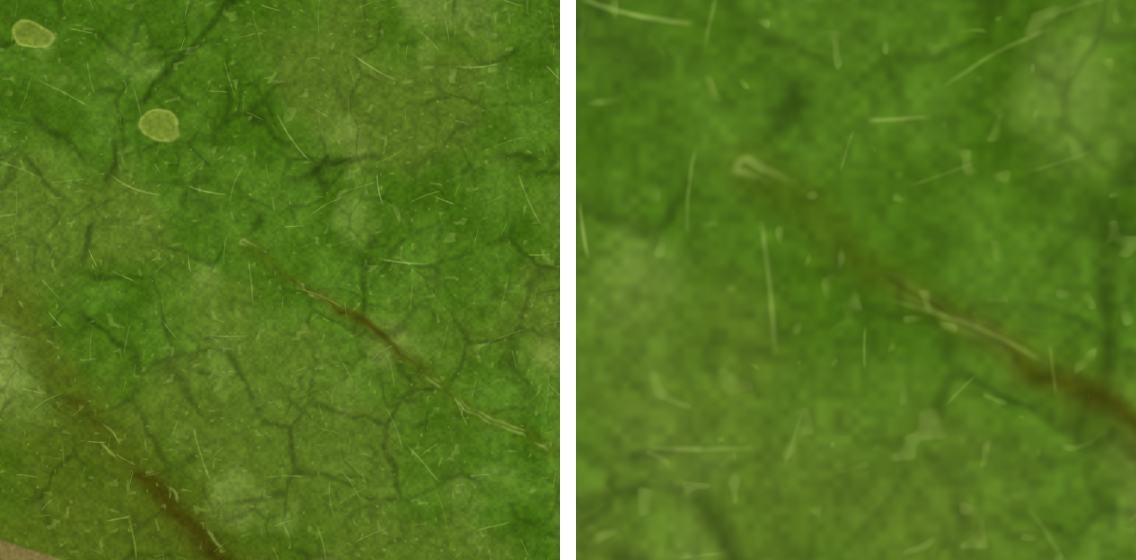
Left, the full canvas; right, a detail of the centre.
Write a WebGL 2 fragment shader that draws this texture.

```glsl
#version 300 es
precision highp float;
// Macro view of a green leaf: mottled blade, broken veins, pale hairs and glands.
#define DEEP_GREEN vec3(0.255, 0.405, 0.065)
#define LEAF_GREEN vec3(0.335, 0.490, 0.125)
#define PALE_OLIVE vec3(0.380, 0.470, 0.150)
#define DARK_OLIVE vec3(0.305, 0.360, 0.062)
#define HAIR_COLOR vec3(0.550, 0.640, 0.310)
#define VEIN_BROWN vec3(0.245, 0.240, 0.030)
#define HAIR_CELLS 9.0
#define HAIR_WIDTH 0.0027
#define HAIR_SHARE 0.75
#define NET_CELLS 7.5
#define GRAIN_SCALE 190.0
#define GRAIN_AMOUNT 0.15

uniform vec2 u_resolution;
out vec4 outColor;

float hash(vec2 p) {
  return fract(sin(dot(p, vec2(127.1, 311.7))) * 43758.5);
}

vec2 hash2(vec2 p) {
  return vec2(hash(p), hash(p + 47.3));
}

float noise(vec2 p) {
  vec2 i = floor(p), f = fract(p);
  f = f * f * (3.0 - 2.0 * f);
  return mix(mix(hash(i), hash(i + vec2(1, 0)), f.x),
             mix(hash(i + vec2(0, 1)), hash(i + vec2(1, 1)), f.x), f.y);
}

float fbm(vec2 p) {
  float sum = 0.0, amp = 0.5;
  for (int i = 0; i < 5; i++) {
    sum += amp * noise(p);
    p = mat2(1.6, 1.2, -1.2, 1.6) * p + 5.7;
    amp *= 0.5;
  }
  return sum / 0.97;
}

// Soft band: 1 on the line, 0 beyond the width
float band(float d, float width) {
  return 1.0 - smoothstep(0.0, width, abs(d));
}

float segmentDist(vec2 p, vec2 a, vec2 b) {
  vec2 ab = b - a;
  return length(p - a - ab * clamp(dot(p - a, ab) / dot(ab, ab), 0.0, 1.0));
}

// Gap between the two nearest cell centres; small along the vein network
float cellBorder(vec2 p) {
  vec2 id = floor(p);
  float nearest = 9.0, second = 9.0;
  for (int y = -1; y <= 1; y++)
    for (int x = -1; x <= 1; x++) {
      vec2 cell = id + vec2(x, y);
      float d = length(cell + hash2(cell) - p);
      second = min(second, max(nearest, d));
      nearest = min(nearest, d);
    }
  return second - nearest;
}

// Scattered, slightly bent hairs, one per grid cell
float hairs(vec2 p) {
  vec2 id = floor(p * HAIR_CELLS);
  float cover = 0.0;
  for (int y = -1; y <= 1; y++)
    for (int x = -1; x <= 1; x++) {
      vec2 cell = id + vec2(x, y), r = hash2(cell + 3.1), s = hash2(cell + 19.7);
      float angle = (s.x < 0.4 ? -1.1 : -0.1) + (r.x - 0.5) * 0.8;
      float halfLen = mix(0.018, 0.058, s.y * s.y);
      vec2 q = p - (cell + r) / HAIR_CELLS;
      q = vec2(q.x * cos(angle) + q.y * sin(angle), q.y * cos(angle) - q.x * sin(angle));
      q.y -= (r.y - 0.5) * 6.0 * q.x * q.x;
      float strand = band(q.y, HAIR_WIDTH * mix(0.8, 1.3, s.y));
      strand *= 1.0 - smoothstep(halfLen * 0.6, halfLen, abs(q.x));
      cover = max(cover, strand * step(hash(cell + 8.3), HAIR_SHARE) * mix(0.4, 1.0, r.y));
    }
  return cover * mix(0.55, 1.0, noise(p * 70.0));
}

void main() {
  vec2 p = gl_FragCoord.xy / u_resolution.y;
  vec2 warp = vec2(fbm(p * 7.0), fbm(p * 7.0 + 31.0)) - 0.5;
  vec2 ripple = vec2(noise(p * 32.0), noise(p * 32.0 + 13.0)) - 0.5;
  vec2 w = p + warp * 0.055 + ripple * 0.012;

  // Mottled blade, turning olive toward the lower left
  float broad = fbm(p * 3.2 + 11.0), mottle = fbm(p * 17.0);
  float lowerLeft = 1.0 - smoothstep(0.2, 0.65, p.x * 0.75 + p.y);
  vec3 col = mix(DEEP_GREEN, LEAF_GREEN, smoothstep(0.32, 0.66, mottle * 0.55 + broad * 0.45));
  col = mix(col, PALE_OLIVE, smoothstep(0.40, 0.66, fbm(p * 5.0 + 70.0)) * 0.7);
  col = mix(col, DARK_OLIVE, lowerLeft * (0.3 + 0.5 * mottle));
  float bloom = 1.0 - smoothstep(0.03, 0.16, length(w - vec2(0.0, 0.34)));
  float haze = smoothstep(0.56, 0.78, fbm(p * 8.0 + 23.0));
  col = mix(col, HAIR_COLOR, max(bloom * (0.35 + 0.6 * mottle), haze * 0.45));

  // Faint vein network in broken pieces at two sizes
  float net = band(cellBorder(w * NET_CELLS), 0.13) * smoothstep(0.42, 0.68, fbm(p * 9.0 + 4.0));
  float fineNet = band(cellBorder(w * NET_CELLS * 1.9 + 6.0), 0.17) * smoothstep(0.45, 0.7, fbm(p * 11.0 + 40.0));
  col *= 1.0 - 0.19 * max(net, fineNet * 0.75);

  // Side veins
  float side = min(segmentDist(w, vec2(0.42, 1.0), vec2(0.20, 0.76)),
                   segmentDist(w, vec2(0.20, 0.76), vec2(0.16, 0.53)));
  side = min(side, min(segmentDist(w, vec2(0.45, 0.60), vec2(0.57, 0.73)),
                       segmentDist(w, vec2(0.57, 0.73), vec2(1.0, 0.715))));
  col *= 1.0 - 0.24 * band(side, 0.013) * smoothstep(0.25, 0.6, noise(p * 14.0));

  // Main veins: brown only in stretches, with a broken lit rim
  float middle = segmentDist(w, vec2(0.43, 0.57), vec2(1.02, 0.16));
  float stretch = smoothstep(0.46, 0.65, p.x) * (1.0 - smoothstep(0.70, 0.78, p.x));
  float rib = segmentDist(w, vec2(0.13, 0.29), vec2(0.41, -0.02));
  float shoulder = segmentDist(w, vec2(-0.02, 0.52), vec2(0.13, 0.29));
  col = mix(col, DARK_OLIVE, max(0.65 * band(rib, 0.08), max(0.6 * band(shoulder, 0.07), 0.4 * band(middle, 0.03))));
  float ribCore = band(rib + 0.012 * (mottle - 0.5), 0.034) * smoothstep(0.2, 0.55, noise(p * 16.0 + 5.0));
  col = mix(col, VEIN_BROWN, max(0.7 * band(middle, 0.012) * stretch, 0.85 * ribCore));
  float rim = max(band(rib - 0.016, 0.005), band(middle - 0.004, 0.006) * (1.0 - stretch));
  col = mix(col, HAIR_COLOR, 0.6 * rim * smoothstep(0.45, 0.75, noise(p * 26.0)));

  // Hairs at two sizes and tiny bright specks
  vec2 h = p + warp * 0.014;
  col = mix(col, HAIR_COLOR, max(hairs(h), 0.6 * hairs(h.yx * vec2(-1.3, 1.3) + 4.0)) * 0.85);
  col = mix(col, HAIR_COLOR, smoothstep(0.80, 0.98, noise(w * 95.0)) * 0.4);

  // Pale oval glands
  for (int i = 0; i < 2; i++) {
    vec2 g = w - vec2(0.057, 0.945) - float(i) * vec2(0.223, -0.175);
    float r = length(mat2(0.94, 0.34, -0.34, 0.94) * g * vec2(1.0, 1.3));
    vec3 tint = vec3(0.46, 0.54, 0.17) + 0.09 * band(r - 0.034, 0.007) + 0.1 * (mottle - 0.5);
    col = mix(col, tint, 0.85 - 0.85 * smoothstep(0.034, 0.041, r));
  }

  // Tan corner below the leaf edge, then fine grain
  col = mix(col, vec3(0.50, 0.45, 0.25), 1.0 - smoothstep(0.032, 0.040, p.y + p.x * 0.32));
  float grain = noise(p * GRAIN_SCALE) + noise(p * GRAIN_SCALE * 0.47 + 9.0) - 1.0;
  outColor = vec4(col * (1.0 + GRAIN_AMOUNT * grain), 1.0);
}
```
